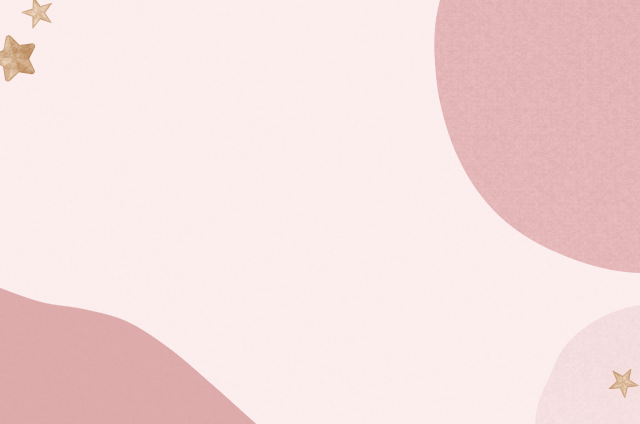
Reproduce this background procedurally as a Shadertoy shader.

```glsl
// Blush paper background with soft rose shapes and small gold foil stars.

const float TAU = 6.2831853;
const vec3 PAPER = vec3(0.985, 0.932, 0.930);
const vec3 PALE_PINK = vec3(0.958, 0.868, 0.870);
const vec3 ROSE = vec3(0.892, 0.712, 0.718);
const vec3 DUSTY_ROSE = vec3(0.870, 0.670, 0.672);
const vec3 GOLD_DARK = vec3(0.70, 0.50, 0.31);
const vec3 GOLD_LIGHT = vec3(0.95, 0.87, 0.79);

float hash(vec2 p) {
    return fract(sin(dot(p, vec2(127.1, 311.7))) * 43758.5453);
}

float noise(vec2 p) {
    vec2 i = floor(p), f = fract(p);
    f = f * f * (3.0 - 2.0 * f);
    return mix(mix(hash(i), hash(i + vec2(1, 0)), f.x),
               mix(hash(i + vec2(0, 1)), hash(i + vec2(1, 1)), f.x), f.y);
}

// Fine paper grain, centred on zero
float grain(vec2 p) {
    return 0.6 * noise(p * 330.0) + 0.4 * noise(p * 150.0 + 37.0) - 0.5;
}

float coverage(float dist, float pixel) {
    return clamp(0.5 - dist / pixel, 0.0, 1.0);
}

// Large blob at the upper right: a radius that swells with angle
float upperBlob(vec2 p) {
    vec2 q = p - vec2(1.506, 0.862);
    float a = atan(-q.y, -q.x);
    float radius = 0.4794 + 0.0171 * smoothstep(0.2, 0.95, a)
                 + 0.0098 * smoothstep(1.15, 1.65, a)
                 + 0.0088 * (1.0 - smoothstep(-0.3, 0.1, a));
    return length(q) - radius;
}

// Small blob at the lower right, slightly flattened on its left flank
float lowerBlob(vec2 p) {
    vec2 q = p - vec2(1.549, -0.004);
    float a = atan(q.y, -q.x);
    float dent = (a - 0.42) / 0.2;
    return length(q) - 0.287 + 0.009 * exp(-dent * dent);
}

// Hill outline: a spline through evenly spaced heights
float hill(vec2 p) {
    float heights[10] = float[10](0.36, 0.321, 0.287, 0.2705, 0.2415,
                                  0.178, 0.0935, 0.004, -0.085, -0.175);
    float x = clamp(p.x * 10.0, 0.0, 6.99);
    int i = int(x);
    float t = fract(x);
    float a = heights[i], b = heights[i + 1], c = heights[i + 2], d = heights[i + 3];
    float y = b + 0.5 * t * (c - a + t * (2.0 * a - 5.0 * b + 4.0 * c - d
            + t * (3.0 * (b - c) + d - a)));
    return (p.y - y) * 0.8;
}

// Five-pointed star: x is the distance, y tells the two facets of an arm apart
vec2 star(vec2 p, float turn, float radius, float inner, float rounding) {
    float sector = TAU / 5.0;
    float a = mod(atan(p.y, p.x) - turn + 0.5 * sector, sector) - 0.5 * sector;
    vec2 q = length(p) * vec2(cos(a), abs(sin(a)));
    vec2 tip = vec2(radius - rounding, 0.0);
    vec2 edge = tip.x * inner * vec2(cos(0.5 * sector), sin(0.5 * sector)) - tip;
    vec2 w = q - tip;
    float d = length(w - edge * clamp(dot(w, edge) / dot(edge, edge), 0.0, 1.0));
    float side = edge.y * w.x - edge.x * w.y;
    return vec2(d * sign(side) - rounding, sign(a));
}

// Mottled foil; "polish" raises the pale share, the rim stays dark
vec3 foil(vec2 p, vec2 shape, float polish, float rim) {
    float mottled = noise(p * 75.0) * 0.35 + noise(p * 260.0) * 0.25;
    float light = polish + mottled - 0.3 + 0.08 * shape.y;
    light *= mix(0.45, 1.0, smoothstep(0.0, rim, -shape.x));
    return mix(GOLD_DARK, GOLD_LIGHT, clamp(light, 0.0, 1.0));
}

vec3 addStar(vec3 color, vec2 p, vec2 center, vec3 form, float rounding,
             float polish, float pixel) {
    vec2 shape = star(p - center, form.x, form.y, form.z, rounding);
    return mix(color, foil(p, shape, polish, 0.005), coverage(shape.x, pixel));
}

void mainImage(out vec4 fragColor, in vec2 fragCoord) {
    vec2 p = fragCoord / iResolution.y;
    float pixel = 1.0 / iResolution.y;
    float g = grain(p);

    // Paper and rose shapes, each with its own grain strength
    vec3 color = PAPER + 0.014 * g;
    vec3 pale = mix(PALE_PINK, PAPER, 0.2 * smoothstep(0.15, 0.0, p.y)) + 0.04 * g;
    color = mix(color, pale, coverage(lowerBlob(p), pixel));
    vec3 rose = ROSE + 0.012 * (0.85 - p.y) + vec3(0.05, 0.075, 0.07) * g;
    color = mix(color, rose, coverage(upperBlob(p), pixel));
    color = mix(color, DUSTY_ROSE + 0.018 * g, coverage(hill(p), pixel));

    // Gold stars; form holds turn, radius and inner ratio
    color = addStar(color, p, vec2(0.090, 0.970), vec3(0.61, 0.039, 0.40), 0.001, 0.72, pixel);
    float sheen = 0.32 + 0.35 * smoothstep(0.06, 0.0, p.x);
    color = addStar(color, p, vec2(0.035, 0.862), vec3(0.61, 0.057, 0.52), 0.007, sheen, pixel);
    color = addStar(color, p, vec2(1.470, 0.098), vec3(-0.21, 0.037, 0.40), 0.001, 0.65, pixel);

    fragColor = vec4(color, 1.0);
}
```
